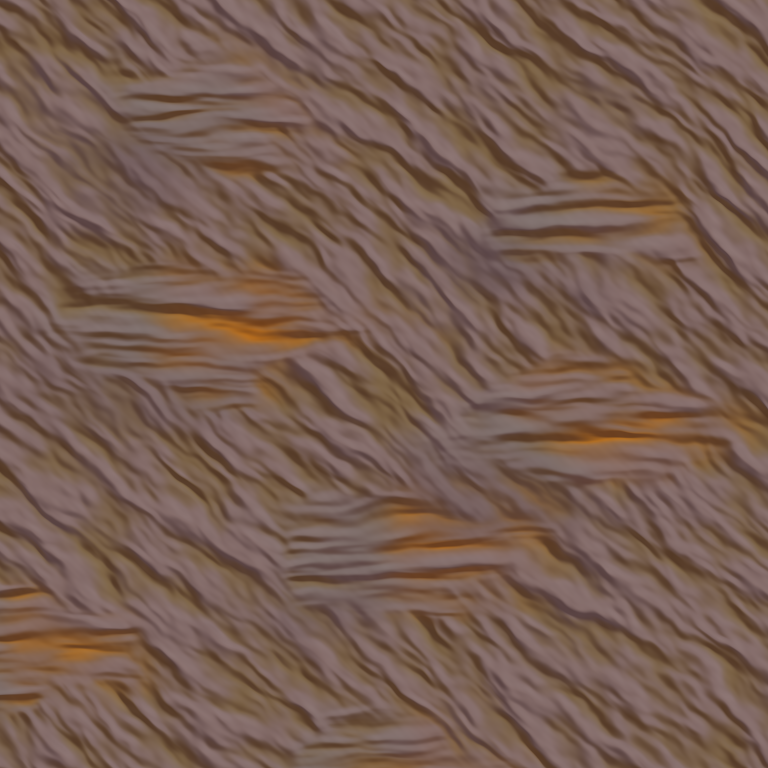
Reproduce this texture procedurally as a Shadertoy shader.

```glsl
// Wind-combed mauve ground: ragged diagonal ridges with olive hollows and brown
// shaded flanks, broken by patches of level orange and grey bands.
// Stretched gradient noise gives a height and slope, which choose the colours.

vec2 hash22(vec2 p) {
    vec3 q = fract(p.xyx * vec3(0.1031, 0.1030, 0.0973));
    q += dot(q, q.yzx + 33.33);
    return fract((q.xx + q.yz) * q.zy);
}

float corner(vec2 cell, vec2 offset) {
    return dot(hash22(cell + 157.0) * 2.0 - 1.0, offset);
}

// Gradient noise, scaled to roughly -1 to 1
float noise(vec2 p) {
    vec2 i = floor(p), f = p - i;
    vec2 u = f * f * f * (f * (f * 6.0 - 15.0) + 10.0);
    vec2 x = vec2(1.0, 0.0);
    return 1.8 * mix(mix(corner(i, f), corner(i + x, f - x), u.x),
                     mix(corner(i + x.yx, f - x.yx), corner(i + 1.0, f - 1.0), u.x), u.y);
}

// Shifting the phase by the noise itself makes the rising side steeper
float ridgeHeight(vec2 q) {
    q.y += 0.22 * noise(q);
    return noise(q) + 0.5 * noise(q * vec2(1.9, 1.8) + 19.0)
         + 0.3 * noise(q * vec2(3.9, 3.1) + 31.0);
}

// p.x runs along the ridges, p.y across them; returns height and slope
vec2 ridges(vec2 p) {
    p.y += 0.016 * noise(p * vec2(4.0, 5.0) + 3.0) + 0.005 * noise(p * vec2(17.0, 22.0))
         + 0.0016 * noise(p * vec2(50.0, 70.0));
    vec2 q = p * vec2(8.0, 33.0);
    float h = ridgeHeight(q);
    return vec2(h, ridgeHeight(q + vec2(0.0, 0.23)) - h);
}

void mainImage(out vec4 fragColor, in vec2 fragCoord) {
    vec2 uv = fragCoord / iResolution.y;
    vec2 wobble = vec2(noise(uv * 8.0), noise(uv * vec2(9.0, 16.0) + 40.0));

    // Scattered patches: level bands, warm on the right, dusky at lower left
    float level = 0.0, warm = 0.0, grey = 0.0, dusk = 0.0;
    for (float i = 1.0; i < 8.0; i++) {
        vec2 centre = fract(i * vec2(0.7549, 0.5698) + vec2(0.0, 0.87));
        float strength = fract(i * 0.618 + 0.1);
        vec2 d = (uv - centre) / vec2(0.18, 0.09) / mix(0.8, 1.1, strength) + 0.5 * wobble;
        float w = 1.0 - smoothstep(0.2, 1.3, length(d));
        level = max(level, w * mix(0.7, 1.0, strength));
        warm = max(warm, w * smoothstep(-0.6, 0.4, d.x) * mix(0.2, 1.2, strength));
        grey = max(grey, w * (1.0 - smoothstep(-0.6, 0.5, d.x + 0.4 * d.y)));
        float blob = 1.0 - smoothstep(0.1, 0.9, length(d + vec2(0.65, 0.9)));
        dusk = max(dusk, blob * mix(0.9, 0.4, strength));
    }

    // Diagonal ridges give way to level ones inside the patches
    vec2 along = vec2(0.755, -0.656), across = vec2(0.656, 0.755);
    vec2 tilted = vec2(dot(uv, along), dot(uv, across));
    vec2 relief = mix(ridges(tilted), ridges(uv * vec2(0.65, 1.05) + 5.0),
                      smoothstep(0.15, 0.55, level));

    float hollow = 1.0 - smoothstep(-0.75, 0.2, relief.x);
    float flank = smoothstep(-0.2, 0.62, relief.y + 0.1 * noise(uv * 5.0 + 23.0));
    float lit = smoothstep(0.0, 0.6, -relief.y);
    float cool = smoothstep(-0.5, 0.5, noise(uv * 6.0 + 11.0) + 0.9 * relief.x);
    warm *= smoothstep(-0.9, 0.3, -relief.x + 0.4 * wobble.x);

    // Ground, hollows and shaded flanks
    vec3 ground = mix(vec3(0.485, 0.39, 0.345), vec3(0.515, 0.42, 0.41),
                      smoothstep(-0.3, 0.4, relief.x));
    ground = mix(ground, vec3(0.475, 0.43, 0.415), 0.8 * grey);
    vec3 olive = mix(vec3(0.485, 0.385, 0.26), vec3(0.76, 0.44, 0.08), warm);
    vec3 brown = mix(vec3(0.34, 0.235, 0.16), vec3(0.35, 0.262, 0.262), cool);
    brown = mix(brown, vec3(0.43, 0.25, 0.12), warm);

    vec3 color = mix(ground, olive, hollow * 0.9);
    color = mix(color, vec3(0.54, 0.35, 0.20), 0.55 * warm * (1.0 - hollow));
    color += lit * vec3(0.025, 0.03, 0.032);
    color = mix(color, brown, flank);
    color = mix(color, vec3(0.375, 0.30, 0.315), dusk * 0.6);

    // Fine grain running with the ridges
    color += 0.016 * noise(tilted * vec2(45.0, 130.0)) * (1.0 - 0.6 * level);

    fragColor = vec4(color, 1.0);
}
```
